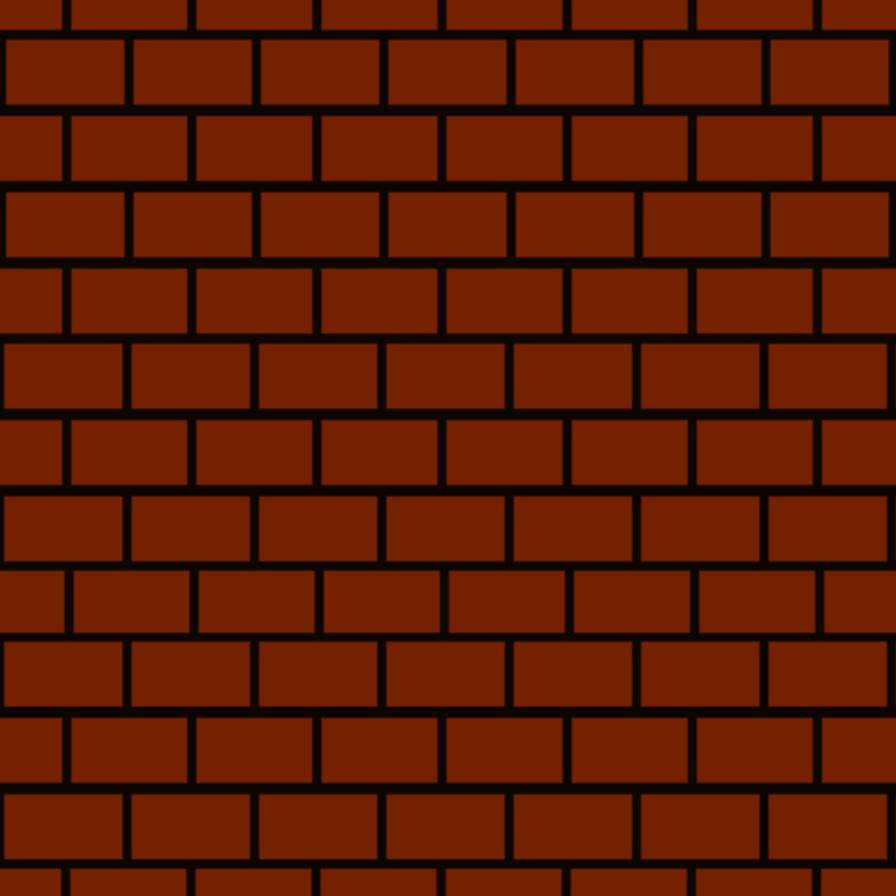
Write a WebGL 1 fragment shader that draws this pattern.

```glsl
precision highp float;
// Dark red-brown brick wall in running bond with near-black mortar.
// Thirteen courses are accumulated in a loop; each repeats a soft-edged
// rectangle along x, with small shifts that make the courses uneven.

uniform vec2 u_resolution;

// Lengths are percentages of the canvas side; y runs down from the top.
const float COURSE_PITCH = 8.516;
const int COURSES = 13;
const vec3 BRICK = vec3(0.45, 0.13, 0.0);
const vec3 MORTAR = vec3(0.05, 0.02, 0.0);

// 1.0 when two whole-number row indices agree
float isRow(float row, float target) {
    return 1.0 - step(0.5, abs(row - target));
}

// Centre height of a course; the bed joints tighten further down
float courseCentre(float row) {
    float y = row * COURSE_PITCH - 0.456;
    y += 0.17 * isRow(row, 0.0);
    y -= 0.130 * step(4.5, row);
    y -= 0.378 * step(7.5, row);
    y -= 0.443 * step(8.5, row);
    y -= 0.195 * step(11.5, row);
    return y;
}

// Centre of the first brick in a course
float firstBrick(float row, float odd) {
    float evenStart = 0.463 + 0.26 * isRow(row, 8.0) - 0.104 * isRow(row, 12.0);
    float oddStart = 7.292 - 0.221 * step(4.5, row);
    return mix(evenStart, oddStart, odd);
}

// Signed offset to the nearest centre of a repeated cell
float repeatCentred(float x, float pitch) {
    return (fract(x / pitch + 0.5) - 0.5) * pitch;
}

// Rectangle coverage, darkening softly just inside its border
float softBox(vec2 p, vec2 halfSize, float softness) {
    vec2 inset = halfSize - abs(p) - 0.075;
    vec2 cover = smoothstep(vec2(-softness), vec2(softness), inset);
    return cover.x * cover.y;
}

// Coverage of every brick in one course
float course(vec2 p, float row, float softness) {
    float odd = mod(row, 2.0);
    float pitch = mix(13.964, 14.219, odd);
    vec2 halfSize = vec2(mix(6.55, 6.68, odd), 3.70 - 0.16 * isRow(row, 8.0));
    vec2 local = vec2(repeatCentred(p.x - firstBrick(row, odd), pitch),
                      p.y - courseCentre(row));
    return softBox(local, halfSize, softness);
}

void main() {
    vec2 p = 100.0 * gl_FragCoord.xy / u_resolution;
    p.y = 100.0 - p.y;

    // Keep the edge at least about one sample wide on small canvases
    float softness = max(0.195, 70.0 / min(u_resolution.x, u_resolution.y));

    float wall = 0.0;
    for (int i = 0; i < COURSES; i++) {
        wall = max(wall, course(p, float(i), softness));
    }
    gl_FragColor = vec4(mix(MORTAR, BRICK, wall), 1.0);
}
```
